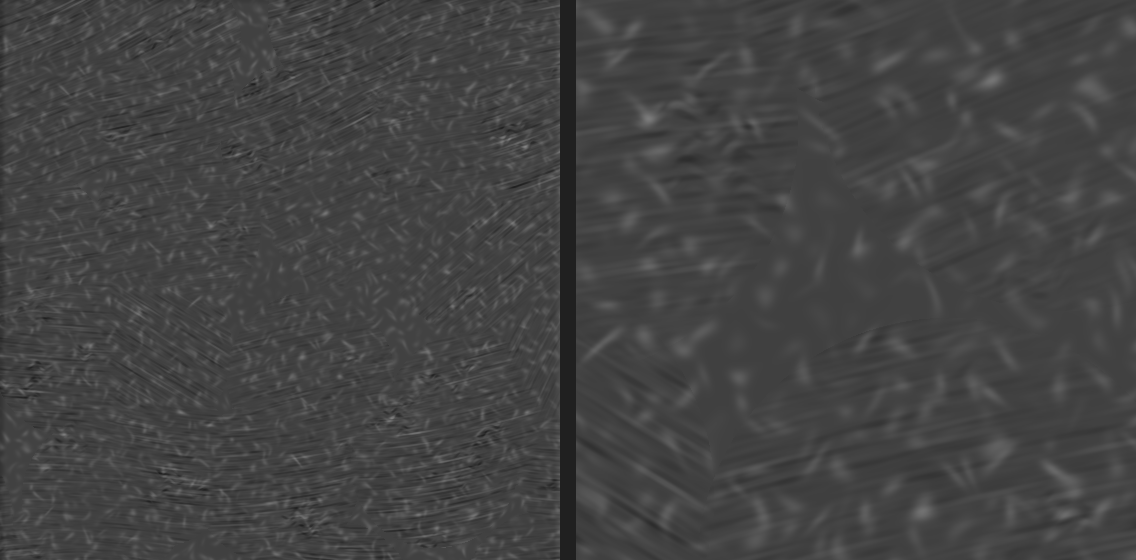
Left, the full canvas; right, a detail of the centre.
Reproduce this texture procedurally as a WebGL 1 fragment shader.

```glsl
precision highp float;
// Dark grey brushed paint strewn with soft pale flecks.
// Overlapping stroke patches each carry bent bristle marks made of stretched
// cellular splats; the flecks are rotated blobs scattered on a jittered grid.
uniform vec2 u_resolution;

vec2 hash2(vec2 p) {
  vec3 q = fract(p.xyx * vec3(0.1031, 0.1030, 0.0973));
  q += dot(q, q.yzx + 33.33);
  return fract((q.xx + q.yz) * q.zy);
}

// Sum of dark and light round splats, one per unit cell
float splats(vec2 p) {
  vec2 cell = floor(p);
  float sum = 0.0;
  for (int j = -1; j <= 1; j++) {
    for (int i = -1; i <= 1; i++) {
      vec2 id = cell + vec2(float(i), float(j));
      vec2 tone = hash2(id + 71.3);
      float d = length(p - id - hash2(id));
      float side = tone.x < 0.6 ? -0.85 : 1.0;
      sum += side * (0.2 + tone.y * tone.y) * (1.0 - smoothstep(0.1, 0.62, d));
    }
  }
  return sum;
}

// Soft pale flecks, some round and some worm-like
float flecks(vec2 p) {
  p *= 50.0;
  p += 0.22 * sin(p.yx * 2.3 + 1.7 * sin(p * 0.9));
  vec2 cell = floor(p);
  float sum = 0.0;
  for (int j = -1; j <= 1; j++) {
    for (int i = -1; i <= 1; i++) {
      vec2 id = cell + vec2(float(i), float(j));
      vec2 look = hash2(id + 19.7);
      vec2 d = p - id - hash2(id + 5.1);
      float turn = 6.283 * look.x;
      d = vec2(dot(d, vec2(cos(turn), sin(turn))), dot(d, vec2(-sin(turn), cos(turn))));
      d /= mix(vec2(0.27), vec2(0.44, 0.17), fract(look.x * 7.0));
      sum += (0.015 + 0.115 * look.y) * exp(-dot(d, d));
    }
  }
  return sum;
}

float spot(vec2 p, vec2 centre, float size) {
  vec2 d = (p - centre) / size;
  return exp(-dot(d, d));
}

// Direction in which the brush moved
float strokeAngle(vec2 p) {
  return 0.36 - 0.85 * spot(p, vec2(0.27, 0.41), 0.15)
    - 0.3 * (1.0 - smoothstep(0.18, 0.36, p.y))
    + 0.85 * spot(p, vec2(0.98, 0.42), 0.17)
    - 0.15 * smoothstep(0.6, 1.0, p.x) * smoothstep(0.6, 0.8, p.y);
}

// Bristle marks blended from neighbouring stroke patches
float bristles(vec2 p, float crust) {
  vec2 cell = floor(p * 4.5);
  float sum = 0.0;
  float total = 0.0001;
  for (int j = -1; j <= 1; j++) {
    for (int i = -1; i <= 1; i++) {
      vec2 id = cell + vec2(float(i), float(j));
      vec2 centre = (id + 0.15 + 0.7 * hash2(id + 40.0)) / 4.5;
      vec2 trait = hash2(id + 83.0);
      vec2 d = p - centre;
      float weight = exp(-340.0 * dot(d, d));
      total += weight;
      if (weight > 0.0005) {
        float a = strokeAngle(centre) + 0.28 * (trait.x - 0.5);
        vec2 q = vec2(dot(d, vec2(cos(a), sin(a))), dot(d, vec2(-sin(a), cos(a))));
        q.y -= (trait.y - 0.4) * q.x * q.x;
        vec2 seed = floor(hash2(id + 7.0) * 300.0) + 100.0;
        float mark = 0.075 * splats(q * vec2(11.0, 215.0) + seed);
        mark += 0.05 * splats(q * vec2(38.0, 180.0) + seed.yx);
        q += 0.003 * sin(q.yx * 190.0 + seed);
        mark += 0.1 * crust * splats(q * vec2(65.0, 150.0) + seed + 50.0);
        sum += weight * mark * (0.55 + 0.7 * trait.y);
      }
    }
  }
  return sum / total;
}

void main() {
  vec2 p = gl_FragCoord.xy / u_resolution;

  // Uneven pressure: calm paint, busy paint and crusted clumps
  float waves = sin(p.x * 17.0 + 3.0 * sin(p.y * 9.0)) * sin(p.y * 23.0 - p.x * 8.0 + 1.0);
  float grain = sin(p.x * 61.0 + 2.0 * sin(p.y * 37.0)) * sin(p.y * 73.0 - p.x * 21.0);
  float crust = smoothstep(0.45, 1.1, waves + 0.5 * grain);
  float calm = spot(p, vec2(0.68, 0.55), 0.19);
  float pressure = (0.85 + 0.25 * waves + 0.15 * grain) * (1.0 - 0.72 * calm);

  float grey = 0.254 + 0.004 * waves;
  grey += pressure * bristles(p, crust);
  grey += flecks(p) * (0.9 + 0.15 * grain);

  // Thin shaded rim
  grey -= 0.05 * (1.0 - smoothstep(0.0, 0.012, p.x));
  grey -= 0.03 * smoothstep(0.99, 1.0, p.y);
  grey += 0.04 * smoothstep(0.988, 1.0, p.x);

  gl_FragColor = vec4(vec3(clamp(grey, 0.12, 0.52)), 1.0);
}
```
